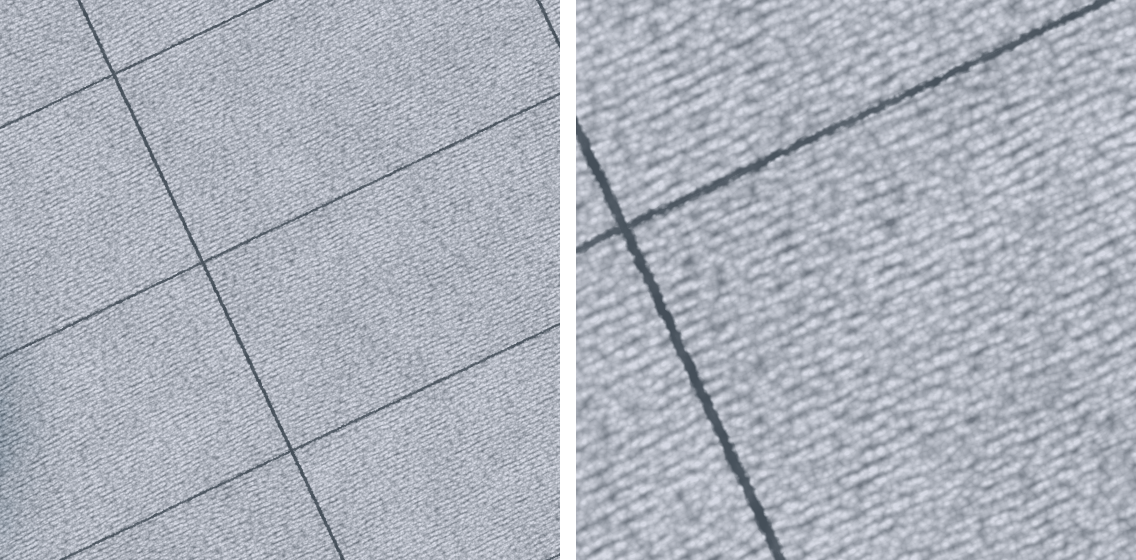
Left, the full canvas; right, a detail of the centre.
Write a WebGL 1 fragment shader that draws this texture.

```glsl
precision highp float;
uniform vec2 u_resolution;

// Tile layout, in canvas units
const float TILT = 0.4416;
const vec2 CORNER = vec2(0.362, 0.531);
const vec2 TILE = vec2(0.742, 0.3717);
const float LONG_SEAM = 0.0021;   // half widths
const float CROSS_SEAM = 0.0030;
const float SEAM_WOBBLE = 0.0009;
const float SEAM_ROUGHNESS = 0.0013;

// Surface relief
const float RIDGE_PITCH = 0.0084;
const float RIDGE_DEPTH = 0.25;
const vec2 STREAK_SCALE = vec2(85.0, 190.0);
const float STREAK_DEPTH = 1.00;
const float GRAIN_SCALE = 165.0;
const float GRAIN_DEPTH = 0.55;
const float BLOTCH_DEPTH = 0.12;
const float MEAN_TONE = 0.62;
const float CELL_MEAN = 0.42;

const vec3 SHADE = vec3(0.535, 0.56, 0.60);
const vec3 LIGHT = vec3(0.785, 0.80, 0.84);
const vec3 SEAM = vec3(0.27, 0.31, 0.35);
const vec3 STAIN = vec3(0.38, 0.46, 0.52);

mat2 rotation(float angle) {
  float c = cos(angle), s = sin(angle);
  return mat2(c, -s, s, c);
}

vec2 hash2(vec2 p) {
  vec2 q = vec2(dot(p, vec2(127.1, 311.7)), dot(p, vec2(269.5, 183.3)));
  return fract(sin(q) * 43758.5);
}

// Distance to the nearest jittered cell point
float cellular(vec2 p) {
  vec2 cell = floor(p), f = fract(p);
  float nearest = 4.0;
  for (int y = -1; y <= 1; y++) {
    for (int x = -1; x <= 1; x++) {
      vec2 offset = vec2(float(x), float(y));
      vec2 d = offset + hash2(cell + offset) - f;
      nearest = min(nearest, dot(d, d));
    }
  }
  return sqrt(nearest);
}

// Smooth undulation from warped, rotated sine layers, about -1 to 1
float layeredSines(vec2 p) {
  float sum = 0.0, weight = 0.5;
  for (int i = 0; i < 4; i++) {
    sum += weight * sin(p.x + 1.3 * sin(p.y)) * cos(p.y + 0.9 * sin(p.x));
    p = rotation(0.9) * p * 1.9 + 2.7;
    weight *= 0.6;
  }
  return sum;
}

float seamMask(float dist, float halfWidth, float soft) {
  return 1.0 - smoothstep(halfWidth - soft, halfWidth + soft, dist);
}

void main() {
  float scale = min(u_resolution.x, u_resolution.y);
  vec2 uv = gl_FragCoord.xy / scale;
  float soft = max(0.9 / scale, 0.0014);

  // Tilted grid, measured from one tile corner
  vec2 grid = rotation(TILT) * (uv - CORNER);
  vec2 tile = floor(grid / TILE);
  vec2 variation = hash2(tile + 17.0);

  // Nearly straight ridges with a slightly different lay on each tile
  vec2 lay = rotation(0.10 * (variation.x - 0.5)) * grid + variation * 3.0;
  float bend = 0.0028 * layeredSines(lay * vec2(14.0, 20.0))
             + 0.0012 * layeredSines(lay * vec2(80.0, 60.0));
  float patchiness = layeredSines(lay * 42.0 + 5.0);
  float wave = 0.5 + 0.5 * sin(6.2832 * (lay.y + bend) / RIDGE_PITCH);
  float ridge = 0.75 - 2.0 * wave * wave;   // thin grooves, broad crests

  // Dark streaks between cells, crossed layers of grain, broad clouding
  float streak = CELL_MEAN - cellular((lay + vec2(0.0, bend)) * STREAK_SCALE);
  float grain = 2.0 * CELL_MEAN - cellular(uv * GRAIN_SCALE)
              - cellular(rotation(0.7) * uv * GRAIN_SCALE * 1.5 + 9.0);
  float blotch = layeredSines(uv * 17.0) + 0.8 * layeredSines(uv * 60.0 + 8.0);

  float tone = MEAN_TONE + 0.05 * (variation.y - 0.5);
  tone += RIDGE_DEPTH * (0.9 + 0.8 * patchiness) * ridge;
  tone += STREAK_DEPTH * streak + GRAIN_DEPTH * grain + BLOTCH_DEPTH * blotch;
  vec3 color = mix(SHADE, LIGHT, clamp(tone, -0.40, 1.22));

  // Damp stain on the lower left edge
  vec2 stainOffset = (uv - vec2(-0.035, 0.23)) / vec2(0.09, 0.20);
  float stain = exp(-dot(stainOffset, stainOffset));
  color -= (LIGHT - STAIN) * 0.50 * stain * (0.8 + 0.5 * blotch);

  // Seams with grain-bitten edges and uneven darkness along their length
  vec2 waver = SEAM_WOBBLE * vec2(layeredSines(grid.yy * vec2(130.0, 90.0)),
                                 layeredSines(grid.xx * vec2(130.0, 90.0) + 4.0));
  vec2 dist = abs(mod(grid + waver + 0.5 * TILE, TILE) - 0.5 * TILE);
  dist += SEAM_ROUGHNESS * (grain + 0.6 * streak);
  float wear = 0.95 + 0.15 * layeredSines(grid * 70.0 + 3.0);
  float seam = max(seamMask(dist.x, CROSS_SEAM, soft),
                   0.94 * seamMask(dist.y, LONG_SEAM, soft));
  color = mix(color, SEAM, clamp(seam * wear, 0.0, 1.0));

  gl_FragColor = vec4(color, 1.0);
}
```
